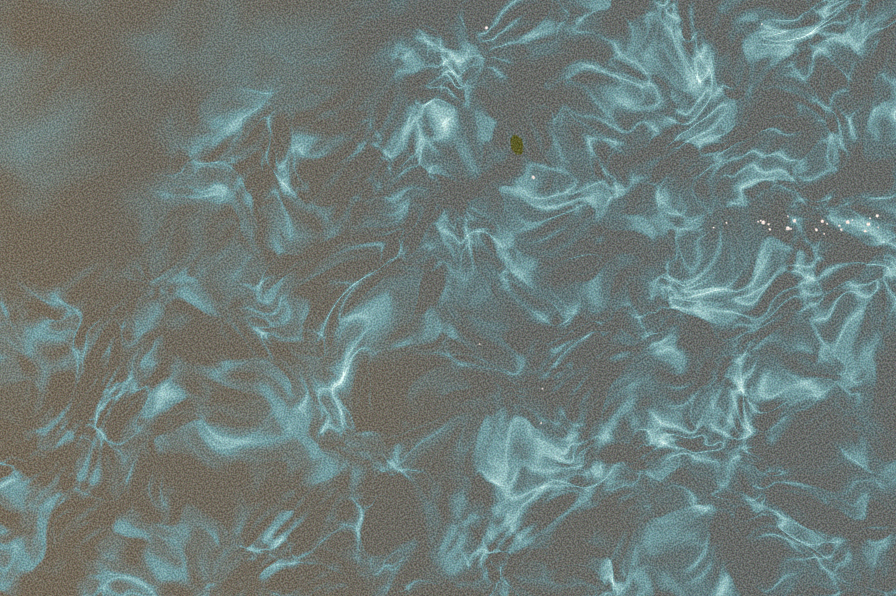
This texture is drawn by a Shadertoy shader. Its source:

```glsl
// Sunlit rippling pool water: soft haze, bright caustic threads, glints and film grain.

const vec3 WARM_SHADOW = vec3(0.45, 0.415, 0.355);
const vec3 COOL_SHADOW = vec3(0.40, 0.415, 0.405);
const vec3 WARM_WATER  = vec3(0.46, 0.50, 0.48);
const vec3 COOL_WATER  = vec3(0.385, 0.475, 0.485);
const vec3 TEAL_LIGHT  = vec3(0.45, 0.605, 0.62);
const vec3 PALE_LIGHT  = vec3(0.575, 0.735, 0.74);
const vec3 FOAM_LIGHT  = vec3(0.86, 0.96, 0.94);
const vec3 GLINT_COLOR = vec3(1.0, 0.92, 0.89);
const vec3 LEAF_COLOR  = vec3(0.35, 0.35, 0.13);
const vec2 LEAF_POS    = vec2(0.867, 0.758);
const vec2 GLINT_POS   = vec2(1.36, 0.625);
const int   GLINTS     = 30;
const float CONTRAST   = 1.4;
const float GRAIN_FREQ = 330.0;
const float GRAIN      = 0.13;

vec2 hash2(vec2 cell) {
    uvec2 q = uvec2(ivec2(cell)) * uvec2(1597334673u, 3812015801u);
    uint n = (q.x ^ q.y) * 1597334673u;
    n = (n ^ (n >> 15)) * 2246822519u;
    n ^= n >> 13;
    return vec2(n & 65535u, n >> 16) / 65535.0;
}

vec2 gradient(vec2 cell) {
    float a = 6.28318 * hash2(cell).x;
    return vec2(cos(a), sin(a));
}

// Gradient noise, roughly -1 to 1
float noise(vec2 p) {
    vec2 i = floor(p), f = p - i;
    vec2 u = f * f * f * (f * (f * 6.0 - 15.0) + 10.0);
    vec2 e = vec2(1.0, 0.0);
    float low  = mix(dot(gradient(i), f), dot(gradient(i + e), f - e), u.x);
    float high = mix(dot(gradient(i + e.yx), f - e.yx), dot(gradient(i + 1.0), f - 1.0), u.x);
    return 1.4 * mix(low, high, u.y);
}

float fbm(vec2 p) {
    return 0.6 * noise(p) + 0.3 * noise(p * 2.1 + 7.7) + 0.15 * noise(p * 4.3 + 3.1);
}

vec2 warp(vec2 p, float amount, float freq) {
    return p + amount * vec2(noise(p * freq + 11.3), noise(p * freq + 47.9));
}

mat2 turn(float a) {
    return mat2(cos(a), -sin(a), sin(a), cos(a));
}

float thread(float n, float width) {
    return exp(-abs(n) / width);
}

// Brightness of the water surface, 0 in shadow to above 1 in focused light
float waterLight(vec2 p) {
    float detail = smoothstep(0.36, 0.72, 0.8 * p.x + 1.0 - p.y + 0.1 * noise(p * 4.0));
    float choppy = smoothstep(0.55, 1.0, p.x + 0.5 * (p.y - 0.5) + 0.15 * noise(p * 3.0));
    vec2 bent = warp(p, 0.055, 5.0);
    vec2 folded = warp(warp(bent, 0.03, 12.0), 0.009, 33.0);

    // Broad diagonal haze
    float haze = fbm(turn(0.5) * bent * vec2(4.2, 7.0) + 2.0);

    // Lit panes with crisp rims and inner flow lines
    float paneField = noise(turn(0.3) * folded * vec2(8.5, 11.5) + 21.0);
    float pane = smoothstep(0.0, 0.12, paneField) * (0.65 + 0.9 * noise(folded * 22.0));
    float flow = thread(sin(12.0 * paneField + 3.0 * noise(folded * 10.0)), 0.2);

    // Caustic net, bright only in stretches
    float stretchMask = smoothstep(-0.15, 0.5, noise(bent * 7.5 + 60.0));
    float net = thread(noise(turn(0.45) * folded * vec2(7.0, 11.5) + 5.0), 0.065)
              + 0.7 * thread(noise(folded * 15.0 + 33.0), 0.085);

    // Small choppy ripples
    float chop = thread(noise(turn(0.25) * folded * vec2(14.0, 32.0) + 71.0), 0.14)
               * smoothstep(-0.2, 0.4, noise(bent * 9.0 + 15.0));

    // Fans of fine parallel streaks
    float fanMask = smoothstep(0.08, 0.4, noise(p * 4.7 + 90.0));
    float fan = fanMask * noise(turn(0.85) * warp(bent, 0.04, 6.0) * vec2(12.0, 54.0));

    float light = 0.27 + 0.36 * haze;
    light += detail * (0.27 * pane + 0.13 * flow * stretchMask - 0.09);
    light += detail * net * (0.06 + 0.46 * stretchMask) * mix(1.0, 0.7, choppy);
    light += detail * choppy * 0.48 * chop;
    light += mix(0.2, 1.0, detail) * 0.36 * fan;
    light += 0.12 * noise(folded * 44.0) * detail;
    return 0.36 + CONTRAST * (light - 0.36);
}

vec3 waterColor(float light, float cool) {
    vec3 c = mix(WARM_SHADOW, COOL_SHADOW, cool);
    c = mix(c, mix(WARM_WATER, COOL_WATER, cool), smoothstep(0.08, 0.46, light));
    c = mix(c, TEAL_LIGHT, smoothstep(0.38, 0.66, light));
    c = mix(c, PALE_LIGHT, smoothstep(0.64, 0.95, light));
    return mix(c, FOAM_LIGHT, smoothstep(0.98, 1.6, light));
}

void mainImage(out vec4 fragColor, in vec2 fragCoord) {
    vec2 p = fragCoord / iResolution.y;
    float edge = 1.0 / iResolution.y;

    float cool = smoothstep(-0.05, 1.1, p.x + 0.3 * (p.y - 0.5) + 0.3 * noise(p * 2.5 + 8.0));
    vec3 color = waterColor(waterLight(p), cool);

    // Floating leaf
    vec2 leaf = turn(0.3) * (p - LEAF_POS) / vec2(0.010, 0.018);
    float leafShape = length(leaf) + 0.25 * noise(leaf * 1.7);
    color = mix(color, LEAF_COLOR, 0.9 * (1.0 - smoothstep(0.8, 1.1, leafShape)));

    // Sun glints: a drifting cluster and a few strays
    for (int i = 0; i < GLINTS; i++) {
        vec2 r = hash2(vec2(i, 301)), s = hash2(vec2(i, 302));
        vec2 offset = (r - 0.5) * vec2(0.24, 0.03) * (0.4 + s.y);
        vec2 pos = i % 5 == 0 ? vec2(0.8 + 0.65 * r.x, r.y) : GLINT_POS + offset;
        float radius = mix(0.0012, 0.0036, s.x * s.x);
        float glint = 1.0 - smoothstep(radius - edge, radius + edge, length(p - pos));
        color = mix(color, GLINT_COLOR, glint);
    }

    // Film grain, mostly neutral
    vec2 g = turn(0.6) * p * GRAIN_FREQ;
    color += GRAIN * noise(g);
    color += 0.3 * GRAIN * vec3(noise(g + 400.5), noise(g + 800.2), noise(g + 1200.7));
    fragColor = vec4(clamp(color, 0.0, 1.0), 1.0);
}
```
